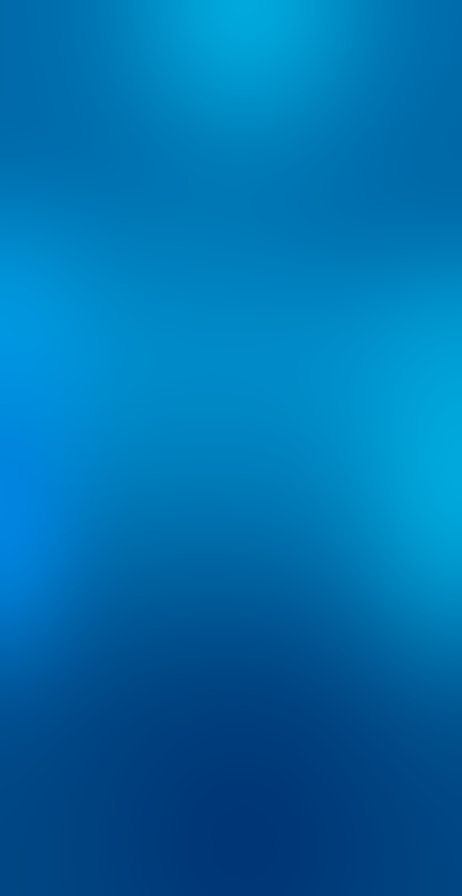
A WebGL 2 fragment shader for this background:

```glsl
#version 300 es
precision highp float;

uniform vec2 u_resolution;
out vec4 fragColor;

// Soft elliptical falloff: 1 at the center, 1/e at the given radii.
float glow(vec2 uv, vec2 center, vec2 radii) {
    vec2 d = (uv - center) / radii;
    return exp(-dot(d, d));
}

void main() {
    vec2 uv = gl_FragCoord.xy / u_resolution;

    // Vertical base: deep navy, bright middle band, darker top
    vec3 color = mix(vec3(0.0, 0.28, 0.52), vec3(0.0, 0.54, 0.78), smoothstep(0.16, 0.60, uv.y));
    color = mix(color, vec3(0.0, 0.41, 0.66), smoothstep(0.60, 0.87, uv.y));

    // Shadows at the lower center and upper right
    color = mix(color, vec3(0.0, 0.21, 0.46), glow(uv, vec2(0.53, 0.06), vec2(0.33, 0.18)));
    color = mix(color, vec3(0.0, 0.39, 0.64), glow(uv, vec2(1.0, 0.80), vec2(0.35, 0.12)));

    // Cyan light from the top and right edges
    color = mix(color, vec3(0.0, 0.66, 0.86), glow(uv, vec2(0.53, 1.0), vec2(0.27, 0.16)));
    color = mix(color, vec3(0.0, 0.66, 0.86), glow(uv, vec2(1.0, 0.48), vec2(0.24, 0.20)));

    // Azure and blue light along the left edge
    color = mix(color, vec3(0.0, 0.61, 0.88), glow(uv, vec2(0.0, 0.61), vec2(0.20, 0.13)));
    color = mix(color, vec3(0.0, 0.52, 0.88), glow(uv, vec2(0.0, 0.43), vec2(0.17, 0.16)));

    fragColor = vec4(color, 1.0);
}
```
